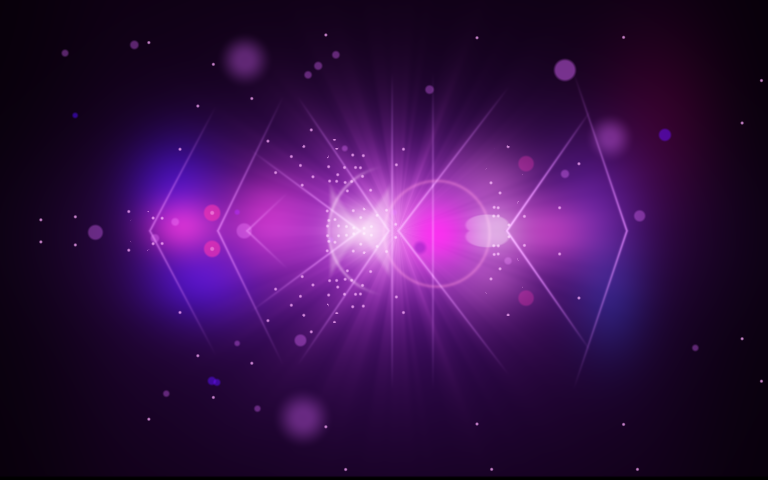
Write a WebGL 2 fragment shader that draws this background.

```glsl
#version 300 es
precision highp float;
// Mirrored violet light burst with chevron streaks, sparkles and soft bokeh.

#define AXIS_Y 0.519
#define NIGHT vec3(0.05, 0.0, 0.065)
#define HAZE vec3(0.12, 0.025, 0.22)
#define MAGENTA vec3(1.0, 0.18, 0.95)
#define STREAK vec3(0.62, 0.35, 0.75)
#define BOKEH vec3(0.52, 0.24, 0.62)
#define INDIGO vec3(0.22, 0.03, 0.85)
#define SPARK_CELL 0.018
#define DOT_COUNT 26
#define RAY_GAIN 0.55

uniform vec2 u_resolution;
out vec4 fragColor;

float hash(vec2 p) {
    return fract(sin(dot(p, vec2(127.1, 311.7))) * 43758.545);
}

float noise(float x) {
    float f = fract(x);
    return mix(hash(vec2(floor(x), 3.0)), hash(vec2(floor(x) + 1.0, 3.0)), f * f * (3.0 - 2.0 * f));
}

// Elliptical Gaussian falloff.
float glow(vec2 p, vec2 center, vec2 radii) {
    vec2 d = (p - center) / radii;
    return exp(-dot(d, d));
}

// Thin line that fades from a to b.
float streak(vec2 p, vec2 a, vec2 b) {
    vec2 ab = b - a;
    float t = clamp(dot(p - a, ab) / dot(ab, ab), 0.0, 1.0);
    float d = length(p - a - ab * t) / 0.0028;
    return exp(-d * d) * (1.0 - t);
}

float disc(vec2 p, vec2 center, float r, float soft) {
    return 1.0 - smoothstep(r - soft, r + soft, length(p - center));
}

float ring(vec2 p, vec2 center, float r, float width) {
    float d = (length(p - center) - r) / width;
    return exp(-d * d);
}

void screen(inout vec3 base, vec3 light) {
    base += clamp(light, 0.0, 1.0) * (1.0 - base);
}

void main() {
    vec2 uv = gl_FragCoord.xy / u_resolution.y;
    vec2 p = uv - vec2(0.5 * u_resolution.x / u_resolution.y, AXIS_Y);
    vec2 m = vec2(p.x, abs(p.y));

    // Night backdrop and broad haze
    vec3 c = NIGHT + HAZE * glow(p, vec2(0.0, -0.12), vec2(0.6, 0.42));
    c *= 1.0 - 0.45 * smoothstep(0.5, 0.85, abs(p.x));
    screen(c, vec3(0.28, 0.07, 0.48) * glow(p, vec2(0.0), vec2(0.47, 0.19)));
    screen(c, vec3(0.13, 0.0, 0.06) * glow(p, vec2(0.57, 0.22), vec2(0.13, 0.20)));

    // Left wing: blue lobes around pink hearts
    screen(c, vec3(0.12, 0.03, 0.60) * glow(p, vec2(-0.43, 0.08), vec2(0.10, 0.11)));
    screen(c, vec3(0.13, 0.03, 0.62) * glow(p, vec2(-0.38, -0.10), vec2(0.12, 0.09)));
    screen(c, vec3(0.72, 0.12, 0.45) * glow(p, vec2(-0.42, 0.01), vec2(0.075, 0.058)));
    screen(c, vec3(0.58, 0.10, 0.45) * glow(p, vec2(-0.24, 0.02), vec2(0.10, 0.09)));

    // Right wing: pink, violet, then deep blue
    screen(c, vec3(0.50, 0.13, 0.38) * glow(p, vec2(0.34, 0.0), vec2(0.10, 0.06)));
    screen(c, vec3(0.15, 0.06, 0.32) * glow(p, vec2(0.44, 0.05), vec2(0.10, 0.14)));
    screen(c, vec3(0.02, 0.09, 0.28) * glow(p, vec2(0.47, -0.13), vec2(0.08, 0.13)));
    screen(c, vec3(0.30, 0.16, 0.25) * glow(m, vec2(0.22, 0.09), vec2(0.09, 0.08)));

    // Fan of beams from the center
    vec2 q = m - vec2(0.03, 0.0);
    float angle = atan(q.y, q.x);
    float beams = noise(angle * 9.0) * 0.65 + noise(angle * 27.0 + 40.0) * 0.35;
    screen(c, vec3(0.60, 0.22, 0.60) * RAY_GAIN * beams * glow(q, vec2(0.0), vec2(0.30, 0.25)));
    screen(c, vec3(0.55, 0.15, 0.52) * glow(p, vec2(0.03, 0.0), vec2(0.23, 0.125)));

    // White core, bow-tie and petals
    float side = abs(p.x + 0.05);
    float bow = smoothstep(-0.012, 0.012, side * 1.5 - m.y) * (1.0 - smoothstep(0.055, 0.068, side));
    screen(c, vec3(0.32, 0.25, 0.28) * bow);
    screen(c, vec3(0.85, 0.72, 0.75) * glow(p, vec2(-0.045, 0.0), vec2(0.06, 0.05)));
    screen(c, vec3(0.45, 0.30, 0.36) * glow(p, vec2(0.02, 0.0), vec2(0.07, 0.09)));
    screen(c, vec3(0.45, 0.38, 0.40) * glow(p, vec2(0.23, 0.0), vec2(0.06, 0.045)));
    float petal = 1.0 - smoothstep(0.9, 1.1, length((m - vec2(0.215, 0.012)) / vec2(0.045, 0.022)));
    screen(c, vec3(0.35, 0.32, 0.35) * petal);

    // Magenta orb with a halo ring
    vec2 orb = vec2(0.11, -0.006);
    c = mix(c, MAGENTA, 0.9 * glow(p, orb, vec2(0.06)));
    c = mix(c, vec3(0.55, 0.10, 0.75), 0.5 * disc(p, vec2(0.075, -0.035), 0.012, 0.006));
    screen(c, vec3(0.35, 0.15, 0.20) * ring(p, orb, 0.11, 0.004));
    screen(c, vec3(0.40, 0.30, 0.38) * ring(p, vec2(0.02, 0.0), 0.135, 0.004) * smoothstep(0.0, -0.08, p.x));

    // Mirrored chevrons and crossing streaks
    float lines = 0.7 * streak(m, vec2(-0.4875, 0.0), vec2(-0.35, 0.26));
    lines += 0.8 * streak(m, vec2(-0.346, 0.0), vec2(-0.21, 0.28));
    lines += 0.6 * streak(m, vec2(-0.285, 0.0), vec2(-0.20, 0.08));
    lines += 1.4 * streak(m, vec2(0.256, 0.0), vec2(0.43, 0.25));
    lines += 0.9 * streak(m, vec2(0.506, 0.0), vec2(0.395, 0.33));
    lines += streak(m, vec2(0.01, 0.0), vec2(-0.18, 0.28));
    lines += streak(m, vec2(0.03, 0.0), vec2(0.26, 0.30));
    lines += streak(m, vec2(-0.05, 0.0), vec2(-0.28, 0.17));
    lines += 0.8 * streak(m, vec2(0.017, 0.0), vec2(0.017, 0.33));
    lines += 0.6 * streak(m, vec2(0.102, 0.0), vec2(0.102, 0.33));
    screen(c, STREAK * lines);

    // Sparkles clustered on the axis and around the petals
    vec2 cell = floor(m / SPARK_CELL);
    vec2 jitter = vec2(hash(cell), hash(cell + 17.0)) * 0.6 + 0.2;
    float density = glow(m, vec2(-0.06, 0.0), vec2(0.07, 0.08)) + 0.6 * glow(m, vec2(0.25, 0.09), vec2(0.04, 0.05));
    density += 0.5 * glow(m, vec2(-0.09, 0.15), vec2(0.09, 0.07)) + 0.5 * glow(m, vec2(-0.5, 0.0), vec2(0.04));
    float lit = step(hash(cell + 41.0), 0.75 * density);
    screen(c, vec3(0.75, 0.50, 0.75) * lit * disc(m, (cell + jitter) * SPARK_CELL, 0.0028, 0.002));

    // Scattered small bokeh, every fourth one indigo
    for (int i = 0; i < DOT_COUNT; i++) {
        vec2 seed = vec2(float(i), 7.3);
        vec2 at = (vec2(hash(seed), hash(seed + 5.1)) - 0.5) * vec2(1.35, 0.80);
        float r = mix(0.005, 0.017, pow(hash(seed + 9.7), 2.0));
        vec3 tint = i % 4 == 0 ? INDIGO : BOKEH;
        screen(c, tint * 0.6 * disc(p, at, r, 0.003));
    }

    // Large soft bokeh and mirrored pink rings
    float orbs = disc(p, vec2(-0.29, 0.356), 0.035, 0.026) + disc(p, vec2(-0.169, -0.39), 0.038, 0.028);
    orbs += disc(p, vec2(0.471, 0.194), 0.03, 0.024) + 1.3 * disc(p, vec2(0.377, 0.335), 0.022, 0.004);
    screen(c, BOKEH * 0.6 * orbs);
    float pink = disc(m, vec2(-0.358, 0.0375), 0.017, 0.003) + 0.5 * disc(m, vec2(0.296, 0.14), 0.016, 0.003);
    c = mix(c, vec3(0.95, 0.20, 0.70), 0.65 * pink);
    screen(c, vec3(0.5, 0.3, 0.4) * disc(m, vec2(-0.358, 0.0375), 0.004, 0.002));

    // Dark strip along the lower edge
    c *= smoothstep(0.004, 0.010, uv.y);
    fragColor = vec4(c, 1.0);
}
```
